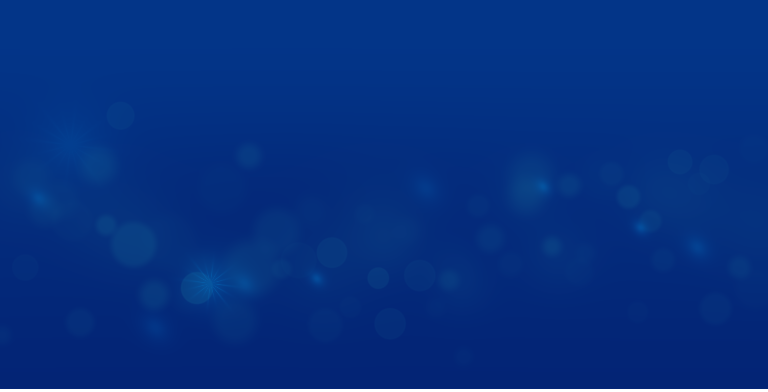
This background is drawn by a WebGL 2 fragment shader. Its source:

```glsl
#version 300 es
precision highp float;
// Deep blue backdrop with faint bokeh discs, small glows, two starbursts and a pale lower edge.

#define DISC_COUNT 58
#define HAZE_COUNT 14
#define GLOW_COUNT 8
#define BAND_CENTER 0.40
#define BAND_SPREAD 0.34
#define EDGE_HEIGHT 0.0078
#define TOP_BLUE vec3(0.012, 0.208, 0.535)
#define MID_BLUE vec3(0.014, 0.170, 0.488)
#define LOW_BLUE vec3(0.010, 0.142, 0.460)
#define DISC_TEAL vec3(0.080, 0.420, 0.590)
#define GLOW_BLUE vec3(0.010, 0.440, 0.760)
#define EDGE_WHITE vec3(1.0)

uniform vec2 u_resolution;
out vec4 fragColor;

// Four independent random values in 0..1 for one index.
vec4 hash4(float n) {
    vec4 q = fract(n * vec4(0.1031, 0.1130, 0.0973, 0.1099) + 0.317);
    q += dot(q, q.wzxy + 33.33);
    return fract((q.xxyz + q.yzzw) * q.zywx);
}

// Stratified across the width, concentrated around the band vertically.
vec2 scatter(int i, int count, float aspect, vec4 rnd, float spread) {
    float x = (float(i) + rnd.x) / float(count) * aspect;
    float y = BAND_CENTER + spread * (rnd.y + rnd.z - 1.0);
    return vec2(x, y);
}

// Halo with thin rays of uneven length.
float starburst(vec2 d, float size, float rayGain) {
    float r = length(d) / size;
    float angle = atan(d.y, d.x + 1e-5) + 0.13;
    float reach = 0.75 + 0.25 * sin(angle * 3.0 + 1.0) * cos(angle * 5.0);
    float rays = pow(abs(cos(angle * 8.0)), 10.0) * exp(-r * r * 2.4 / (reach * reach));
    rays *= smoothstep(0.0, 0.3, r);
    return 0.30 * exp(-r * r * 2.0) + 0.22 * exp(-r * r * 14.0) + rayGain * rays;
}

void main() {
    float aspect = u_resolution.x / u_resolution.y;
    float pixel = 1.0 / u_resolution.y;
    vec2 p = gl_FragCoord.xy * pixel;

    // Vertical gradient, slightly darker in the left half of the band
    vec3 color = mix(LOW_BLUE, MID_BLUE, smoothstep(0.0, 0.5, p.y));
    color = mix(color, TOP_BLUE, smoothstep(0.42, 0.95, p.y));
    vec2 shade = (p - vec2(0.38 * aspect, 0.45)) / vec2(0.5, 0.2);
    color -= vec3(0.0, 0.012, 0.014) * exp(-dot(shade, shade));

    // Broad, very soft haze
    for (int i = 0; i < HAZE_COUNT; i++) {
        vec4 rnd = hash4(float(i) + 211.0);
        vec2 d = p - scatter(i, HAZE_COUNT, aspect, rnd, 0.25);
        float radius = mix(0.06, 0.13, rnd.w);
        color = mix(color, DISC_TEAL, 0.10 * exp(-dot(d, d) / (radius * radius)));
    }

    // Bokeh discs: mostly blurred, a few crisp with a faint rim
    for (int i = 0; i < DISC_COUNT; i++) {
        vec4 rnd = hash4(float(i) + 17.0);
        vec4 style = hash4(float(i) + 97.0);
        float crisp = step(0.78, style.x);
        float radius = mix(mix(0.028, 0.082, rnd.w * rnd.w), mix(0.027, 0.047, rnd.w), crisp);
        float blur = mix(radius * mix(0.25, 0.8, style.y), 1.5 * pixel, crisp);
        float r = length(p - scatter(i, DISC_COUNT, aspect, rnd, BAND_SPREAD));
        float disc = 1.0 - smoothstep(radius - blur, radius + 0.35 * blur, r);
        float rim = crisp * disc * smoothstep(radius * 0.8, radius, r);
        float alpha = mix(0.04, 0.27, style.z * style.z);
        color = mix(color, DISC_TEAL, alpha * (disc + 0.2 * rim));
    }

    // Small bright glows, slightly stretched along a diagonal
    for (int i = 0; i < GLOW_COUNT; i++) {
        vec4 rnd = hash4(float(i) + 307.0);
        vec2 d = p - scatter(i, GLOW_COUNT, aspect, rnd, 0.28);
        d = vec2(d.x - d.y, (d.x + d.y) * 1.3) * 0.7071;
        float radius = mix(0.022, 0.048, rnd.w);
        float q = dot(d, d) / (radius * radius);
        float strength = mix(0.46, 0.20, rnd.w);
        color = mix(color, GLOW_BLUE, strength * (0.65 * exp(-q) + 0.35 * exp(-q * 4.0)));
    }

    // One tight starburst and one wide faint one
    float nearStar = starburst(p - vec2(0.274 * aspect, 0.277), 0.085, 0.36);
    float farStar = starburst(p - vec2(0.092 * aspect, 0.630), 0.150, 0.12);
    color = mix(color, GLOW_BLUE, 0.85 * nearStar);
    color = mix(color, GLOW_BLUE, 0.45 * farStar);

    // Thin pale strip along the lower edge
    float edge = 1.0 - smoothstep(EDGE_HEIGHT - 0.5 * pixel, EDGE_HEIGHT + 0.5 * pixel, p.y);
    color = mix(color, EDGE_WHITE, edge);

    fragColor = vec4(color, 1.0);
}
```
